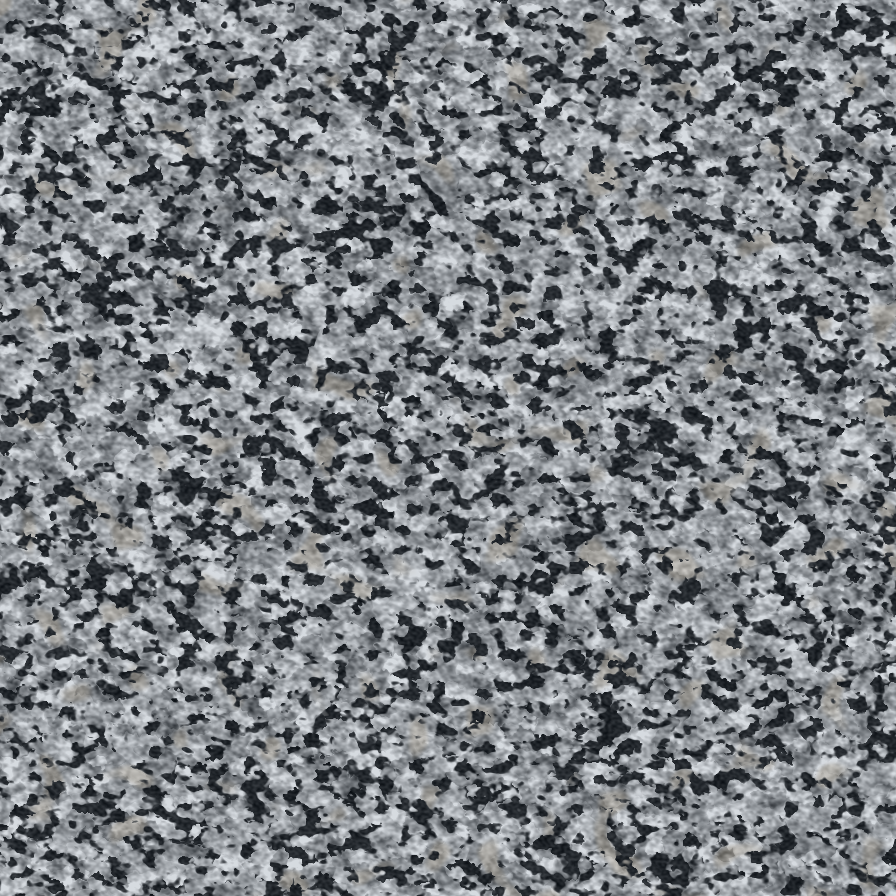
A WebGL 2 fragment shader for this texture:

```glsl
#version 300 es
precision highp float;
precision highp int;
// Polished grey granite: pale feldspar grains, grey quartz and dark mica flecks.
// Soft-edged cellular grains set the crystal shapes; rotated gradient noise
// roughens them, gathers the mica into clusters and adds faint warm patches.

#define GRAIN_FREQ 74.0
#define FLECK_FREQ 58.0
#define CLUSTER_FREQ 15.0
#define FLECK_EDGE vec2(0.045, 0.275)
#define FLECK_STRETCH vec2(0.88, 1.14)
#define PALE_TONE 0.615
#define GRAIN_CONTRAST 0.30
#define MOTTLE 0.28
#define DARK_TONE 0.135
#define COOL_TINT vec3(0.0, 0.018, 0.038)
#define WARM_TINT vec3(0.025, 0.012, -0.015)

uniform vec2 u_resolution;
out vec4 fragColor;

// Two uniform random values for an integer lattice point
vec2 hash2(vec2 cell) {
    uvec2 v = uvec2(ivec2(cell)) * 1664525u + 1013904223u;
    v.x += v.y * 1664525u;
    v.y += v.x * 1664525u;
    v ^= v >> 16u;
    v.x += v.y * 1664525u;
    v.y += v.x * 1664525u;
    v ^= v >> 16u;
    return vec2(v & 65535u) / 65535.0;
}

float cornerSlope(vec2 cell, vec2 offset) {
    float angle = 6.28318 * hash2(cell).x;
    return dot(vec2(cos(angle), sin(angle)), offset);
}

// Gradient noise, centred on zero
float gradientNoise(vec2 p) {
    vec2 i = floor(p);
    vec2 f = p - i;
    vec2 w = f * f * f * (f * (f * 6.0 - 15.0) + 10.0);
    vec2 e = vec2(1.0, 0.0);
    float low = mix(cornerSlope(i, f), cornerSlope(i + e.xy, f - e.xy), w.x);
    float high = mix(cornerSlope(i + e.yx, f - e.yx), cornerSlope(i + e.xx, f - e.xx), w.x);
    return mix(low, high, w.y);
}

// One noise layer, turned and shifted so that lattices never line up
float layer(vec2 p, float freq, float turn) {
    float c = cos(turn), s = sin(turn);
    return gradientNoise(mat2(c, s, -s, c) * p * freq + 37.0 * turn);
}

// Cellular grains with narrow blended borders: x = mica content, y = paleness
vec2 grains(vec2 p) {
    vec2 i = floor(p);
    vec2 f = p - i;
    vec2 sum = vec2(0.0);
    float total = 0.0;
    for (int y = -1; y <= 1; y++) {
        for (int x = -1; x <= 1; x++) {
            vec2 cell = vec2(x, y);
            vec2 toSeed = cell + hash2(i + cell) - f;
            float weight = exp(-14.0 * dot(toSeed, toSeed));
            sum += weight * hash2(i + cell + 511.0);
            total += weight;
        }
    }
    return sum / total - 0.5;
}

void main() {
    vec2 uv = gl_FragCoord.xy / min(u_resolution.x, u_resolution.y);

    // Stretch along a slightly falling horizontal axis
    vec2 p = mat2(0.985, 0.174, -0.174, 0.985) * uv * FLECK_STRETCH;

    // Shared roughness of the crystal borders
    float rough = layer(p, FLECK_FREQ * 2.1, 0.9);
    float fine = layer(p, FLECK_FREQ * 3.9, 2.2);
    vec2 grain = grains(p * GRAIN_FREQ + 0.45 * vec2(rough, fine));

    // Pale ground of feldspar and quartz
    float mottle = layer(p, FLECK_FREQ * 0.75, 1.7) + layer(p, FLECK_FREQ * 2.4, 4.1);
    float tone = PALE_TONE + GRAIN_CONTRAST * grain.y + MOTTLE * mottle + 0.12 * fine;
    tone = min(tone, 0.84);

    // Warm, half-clear patches
    float patchMask = smoothstep(0.22, 0.45, layer(uv, CLUSTER_FREQ * 1.5, 5.3));
    tone = mix(tone, 0.57 + 0.25 * rough, 0.45 * patchMask);

    // Dark mica flecks, loosely clustered
    float mica = 0.8 * layer(p, FLECK_FREQ, 0.4) + 0.45 * rough + 0.7 * grain.x;
    mica += 0.28 * layer(uv, CLUSTER_FREQ, 3.1) - 0.08 * patchMask;
    float fleck = smoothstep(FLECK_EDGE.x, FLECK_EDGE.y, mica);
    tone = mix(tone, DARK_TONE + 0.12 * fine + 0.06 * grain.y, fleck);

    vec3 tint = mix(COOL_TINT, WARM_TINT, patchMask * (1.0 - fleck) * 0.8);
    fragColor = vec4(clamp(vec3(tone) + tint, 0.0, 1.0), 1.0);
}
```
